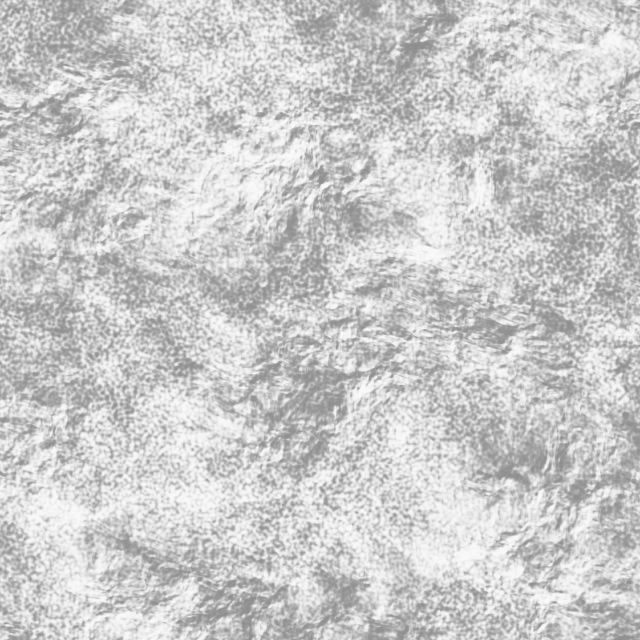
Write a Shadertoy shader that draws this texture.

```glsl
#define MID_TONE 0.768
#define TONE_SPREAD 0.21
#define BRIGHT_BIAS 0.19
#define GRAIN_SCALE 158.0
#define GRAIN_AMOUNT 1.5
#define RELIEF_AMOUNT 0.42
#define RELIEF_STEP 0.003
#define PATCH_AMOUNT 1.15
#define CREASE_AMOUNT 0.75
#define STRATA_ANGLE -0.75
#define LIGHT_DIR vec2(-0.6, 0.8)

// Random unit vector for a lattice point
vec2 latticeGradient(vec2 cell) {
    uvec2 c = uvec2(ivec2(cell));
    uint n = (c.x * 1597334677u) ^ (c.y * 3812015801u);
    n ^= n >> 15;
    n *= 2246822519u;
    n ^= n >> 13;
    float angle = float(n & 65535u) * 6.28319 / 65536.0;
    return vec2(cos(angle), sin(angle));
}

float gradientNoise(vec2 p) {
    vec2 i = floor(p), f = p - i;
    vec2 w = f * f * f * (f * (f * 6.0 - 15.0) + 10.0);
    vec2 e = vec2(0.0, 1.0);
    float a = dot(latticeGradient(i), f);
    float b = dot(latticeGradient(i + e.yx), f - e.yx);
    float c = dot(latticeGradient(i + e.xy), f - e.xy);
    float d = dot(latticeGradient(i + e.yy), f - e.yy);
    return mix(mix(a, b, w.x), mix(c, d, w.x), w.y);
}

mat2 rotation(float angle) {
    float c = cos(angle), s = sin(angle);
    return mat2(c, -s, s, c);
}

// Coordinates stretched along the strata and bent by slow noise
vec2 strataSpace(vec2 p) {
    vec2 q = rotation(STRATA_ANGLE) * p * vec2(0.8, 1.1);
    vec2 bend = vec2(gradientNoise(p * 4.0 + 11.0), gradientNoise(p * 4.0 + 37.0));
    vec2 ripple = vec2(gradientNoise(p * 17.0 + 5.0), gradientNoise(p * 17.0 + 71.0));
    return q + 0.05 * bend + 0.012 * ripple;
}

// Rock height: octaves of equal slope, partly folded into rounded lumps
float rockHeight(vec2 p, float roughness) {
    vec2 q = strataSpace(p);
    mat2 turn = rotation(0.35);
    float height = 0.0, frequency = 11.0;
    for (int i = 0; i < 5; i++) {
        float n = gradientNoise(q * frequency + float(i) * 19.0);
        float lump = 0.35 - 1.4 * abs(n);
        float weight = i < 1 ? 0.8 : roughness;
        height += weight * mix(n, lump, 0.5) / frequency;
        q = turn * q;
        frequency *= 1.8;
    }
    return height;
}

// Long dark bands where slow noise crosses zero, broken up by a mask
float creases(vec2 q) {
    float n = gradientNoise(q * vec2(2.6, 4.2) + 53.0)
            + 0.2 * gradientNoise(q * 22.0 + 8.0)
            + 0.12 * gradientNoise(q * 50.0 + 17.0);
    float band = 1.0 - smoothstep(0.01, 0.10, abs(n));
    float mask = smoothstep(-0.12, 0.2, gradientNoise(q * 5.0 + 91.0));
    return band * mask;
}

void mainImage(out vec4 fragColor, in vec2 fragCoord) {
    vec2 p = fragCoord / iResolution.y + 3.0;
    vec2 q = strataSpace(p);

    // Lumpy areas alternate with flatter, grainy ones
    float lumpiness = smoothstep(-0.25, 0.2, gradientNoise(p * 4.5 + 23.0));
    float roughness = mix(0.6, 1.4, lumpiness);

    // Side light on the relief
    float here = rockHeight(p, roughness);
    float behind = rockHeight(p - LIGHT_DIR * RELIEF_STEP, roughness);
    float relief = (behind - here) / RELIEF_STEP;

    // Pale and dark patches, from broad to blotchy
    float patches = gradientNoise(q * 4.0 + 3.0)
                  + 0.8 * gradientNoise(q * 10.0 + 61.0)
                  + 0.7 * gradientNoise(q * 22.0 + 29.0)
                  + 0.6 * gradientNoise(q * 46.0 + 83.0);

    // Fine stipple, strongest on the flatter areas
    float grain = gradientNoise(p * GRAIN_SCALE)
                + 0.5 * gradientNoise(rotation(0.6) * p * GRAIN_SCALE * 0.7);
    grain *= mix(1.2, 0.65, lumpiness);

    float shade = BRIGHT_BIAS + RELIEF_AMOUNT * relief + PATCH_AMOUNT * patches
                + GRAIN_AMOUNT * grain - CREASE_AMOUNT * creases(q);
    float tone = MID_TONE + TONE_SPREAD * tanh(shade);
    fragColor = vec4(vec3(tone), 1.0);
}
```
